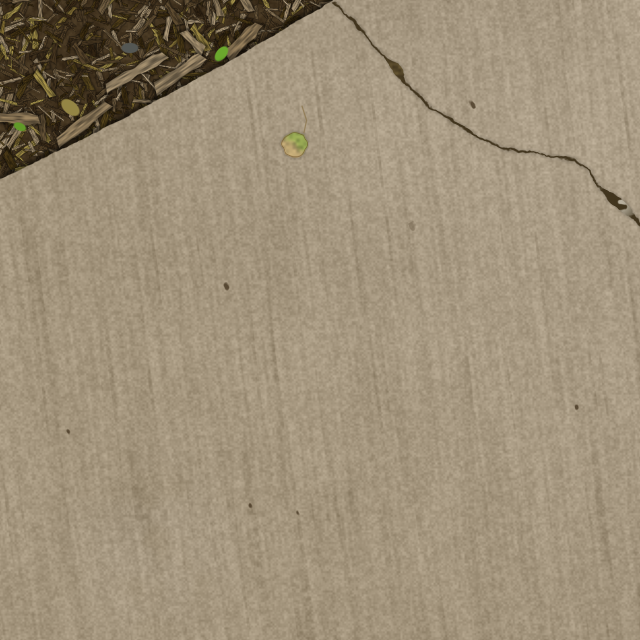
A WebGL 2 fragment shader for this texture:

```glsl
#version 300 es
precision highp float;
// Brushed concrete slab with a crack, a fallen leaf and a corner of wood mulch.
uniform vec2 u_resolution;
out vec4 fragColor;

const vec3 SOIL = vec3(0.17, 0.12, 0.06);
const vec3 BARK = vec3(0.33, 0.265, 0.17);
const vec3 DRY_WOOD = vec3(0.57, 0.505, 0.4);
const vec3 CONCRETE = vec3(0.645, 0.588, 0.495);
const vec3 GREEN = vec3(0.38, 0.6, 0.16);

// Crack path, left to right
const vec2 CRACK[15] = vec2[15](
  vec2(.521, .995), vec2(.553, .967), vec2(.586, .926), vec2(.618, .896), vec2(.634, .87),
  vec2(.667, .835), vec2(.716, .805), vec2(.749, .783), vec2(.794, .766), vec2(.859, .757),
  vec2(.898, .749), vec2(.922, .732), vec2(.94, .703), vec2(.97, .68), vec2(1.01, .64));
// Large chips: centre, angle, half length
const vec4 LOGS[6] = vec4[6](
  vec4(.302, .935, -.8, .022), vec4(.026, .815, -.05, .035), vec4(.38, .937, .8, .035),
  vec4(.13, .807, .65, .05), vec4(.28, .886, .6, .045), vec4(.212, .888, .52, .053));
// Stains: centre, radius
const vec3 STAINS[7] = vec3[7](
  vec3(.738, .837, .0055), vec3(.354, .553, .005), vec3(.644, .647, .006), vec3(.107, .325, .003),
  vec3(.901, .364, .0035), vec3(.465, .199, .003), vec3(.391, .21, .003));

float hash(vec2 p) {
  vec3 q = fract(p.xyx * 0.1031);
  q += dot(q, q.yzx + 33.33);
  return fract((q.x + q.y) * q.z);
}

float noise(vec2 p) {
  vec2 i = floor(p), f = fract(p);
  f = f * f * (3.0 - 2.0 * f);
  return mix(mix(hash(i), hash(i + vec2(1, 0)), f.x),
             mix(hash(i + vec2(0, 1)), hash(i + 1.0), f.x), f.y);
}

float fbm(vec2 p) { return 0.5 * noise(p) + 0.3 * noise(p * 2.1 + 7.0) + 0.2 * noise(p * 4.3 + 19.0); }

vec2 rotate(vec2 p, float a) { return vec2(cos(a) * p.x + sin(a) * p.y, cos(a) * p.y - sin(a) * p.x); }

float segment(vec2 p, vec2 a, vec2 b) {
  vec2 d = b - a;
  return length(p - a - d * clamp(dot(p - a, d) / dot(d, d), 0.0, 1.0));
}

float cover(float d, float soft) { return 1.0 - smoothstep(-soft, soft, d); }

float glow(vec2 p, float radius) { return exp(-dot(p, p) / (radius * radius)); }

// One fibrous splinter with a soft shadow, q in its own frame
vec3 splinter(vec3 under, vec2 q, vec2 size, vec3 tint, float seed, float soft) {
  float w = size.y * (0.6 + 0.7 * noise(vec2(q.x / size.y * 0.5, seed * 91.0)));
  float d = max(abs(q.x) - size.x + 0.4 * q.y, abs(q.y) - w);
  float fibre = noise(q / size * vec2(3, 3.5) + seed * 57.0);
  under *= 1.0 - 0.4 * cover(d - size.y * 0.35, size.y * 0.5);
  return mix(under, tint * (0.65 + 0.6 * fibre), cover(d, soft));
}

// Grid of randomly turned splinters
vec3 scatter(vec3 col, vec2 g, float seed, float soft) {
  for (int k = 0; k < 9; k++) {
    vec2 id = floor(g) + vec2(k % 3 - 1, k / 3 - 1), key = id + seed * 37.0;
    float r = hash(key), s = hash(key + 71.3);
    vec2 q = rotate(g - id - vec2(hash(key + 11.1), hash(key + 23.7)), (r - 0.3) * 3.14);
    vec3 tint = mix(mix(SOIL, BARK, s * 1.5), DRY_WOOD, smoothstep(0.55, 1.0, s));
    tint.b *= hash(key + 5.9) > 0.7 ? 0.65 : 1.0;
    col = splinter(col, q, vec2(0.35 + 0.4 * s, 0.05 + 0.11 * r), tint, r, soft);
  }
  return col;
}

vec3 scrap(vec3 col, vec2 q, float angle, float radius, vec3 tint, float soft) {
  return mix(col, tint, cover(length(rotate(q, angle) * vec2(0.6, 1)) - radius, soft));
}

vec3 mulch(vec2 p, float soft) {
  vec3 col = mix(SOIL, BARK, fbm(p * 90.0));
  for (int i = 0; i < 4; i++) {
    float scale = 30.0 + 14.0 * float(i % 3);
    col = scatter(col, p * scale, float(i) + 1.0, soft * scale);
  }
  for (int i = 0; i < 6; i++) {
    vec4 c = LOGS[i];
    float r = hash(vec2(i, 3));
    vec3 tint = mix(BARK * 1.35, DRY_WOOD, 0.3 + 0.7 * r);
    col = splinter(col, rotate(p - c.xy, c.z), vec2(c.w, 0.008), tint, r, soft);
  }
  // Pebble and leaf scraps
  col = scrap(col, p - vec2(.203, .925), 0.0, 0.008, vec3(.33, .34, .33), soft);
  col = scrap(col, p - vec2(.346, .916), 0.9, 0.008, GREEN * 1.1, soft);
  col = scrap(col, p - vec2(.031, .802), -0.4, 0.006, GREEN, soft);
  return scrap(col, p - vec2(.11, .832), -0.7, 0.01, vec3(.58, .52, .27), soft);
}

vec3 concrete(vec2 p) {
  float across = p.x + 0.12 * p.y + 0.003 * noise(p * 9.0);
  float groove = noise(vec2(across * 190.0, p.y * 7.0)) - 0.5;
  float scratch = smoothstep(0.72, 0.95, noise(vec2(across * 130.0 + 40.0, p.y * 5.0))) * noise(p * vec2(60, 110));
  float grain = noise(p * 330.0) + 0.7 * noise(p * 170.0 + 31.0) - 0.85;
  vec3 col = CONCRETE + 0.05 * groove + 0.075 * grain - 0.07 * scratch + 0.05 * (fbm(p * 5.0) - 0.5);
  float worn = glow(p - vec2(.24, .15), 0.13) * smoothstep(0.35, 0.65, fbm(p * 12.0));
  return col + vec3(.026, .028, .034) * (smoothstep(0.5, 1.7, p.x + p.y) - 0.35 + worn);
}

vec3 crack(vec3 col, vec2 p, float soft) {
  vec2 q = p + 0.007 * (vec2(fbm(p * 70.0), fbm(p * 70.0 + 50.0)) - 0.5);
  float d = 1.0;
  for (int i = 0; i < 14; i++) d = min(d, segment(q, CRACK[i], CRACK[i + 1]));
  float pocket = glow(p - vec2(.62, .893), 0.017), rubble = glow(p - vec2(.969, .682), 0.026);
  d -= 0.0008 + 0.0016 * noise(p * 45.0) + 0.006 * pocket + 0.007 * rubble;
  vec3 fill = mix(vec3(.23, .18, .09), vec3(.43, .36, .2), pocket * noise(p * 200.0));
  fill = mix(fill, vec3(.74, .71, .64), rubble * smoothstep(0.35, 0.65, noise(p * 130.0)));
  return mix(col * (1.0 - 0.16 * cover(d - 0.002, 0.004)), fill, 0.92 * cover(d, soft));
}

vec3 fallenLeaf(vec3 col, vec2 p, float soft) {
  vec2 q = p - vec2(.46, .775), bend = vec2(.479, .812);
  float d = length(q) - 0.0205 - 0.006 * (noise(q * 110.0 + 9.0) - 0.5);
  float stem = min(segment(p, vec2(.475, .793), bend), segment(p, bend, vec2(.472, .834)));
  float fresh = smoothstep(-0.012, 0.012, q.x + q.y + 0.016 * (fbm(q * 90.0) - 0.4));
  vec3 tint = mix(vec3(.71, .62, .43), vec3(.56, .62, .31), fresh) * (0.86 + 0.26 * noise(q * 180.0));
  tint = mix(tint, vec3(.4, .29, .15), 0.6 * cover(abs(d + 0.001) - 0.0008, soft));
  col *= 1.0 - 0.25 * cover(d - 0.001, 0.004);
  col = mix(col, vec3(.53, .44, .27), 0.75 * cover(stem - 0.0009, soft));
  return mix(col, tint, cover(d, soft));
}

void main() {
  vec2 p = gl_FragCoord.xy / u_resolution;
  float soft = 0.8 / min(u_resolution.x, u_resolution.y);
  vec3 col = crack(concrete(p), p, soft);
  for (int i = 0; i < 7; i++) {
    vec2 q = rotate(p - STAINS[i].xy, 1.9) * vec2(0.85, 1.3);
    float d = length(q) - STAINS[i].z * (0.6 + 0.7 * noise(p * 220.0));
    col = mix(col, vec3(.27, .21, .13), (i == 2 ? 0.3 : 0.8) * cover(d, soft * 1.5));
  }
  col = fallenLeaf(col, p, soft);
  // Slab border, slightly bowed, shading the mulch beside it
  float t = p.x / 0.521;
  float border = (p.y - 0.72 - 0.28 * t + 0.036 * t * (1.0 - t)) * 0.88 + 0.004 * (fbm(p * 60.0) - 0.5);
  if (border > -0.01) {
    vec3 bed = mulch(p, soft) * mix(0.55, 1.0, smoothstep(0.0, 0.012, border));
    col = mix(bed, col, cover(border, soft));
  }
  fragColor = vec4(col, 1.0);
}
```
